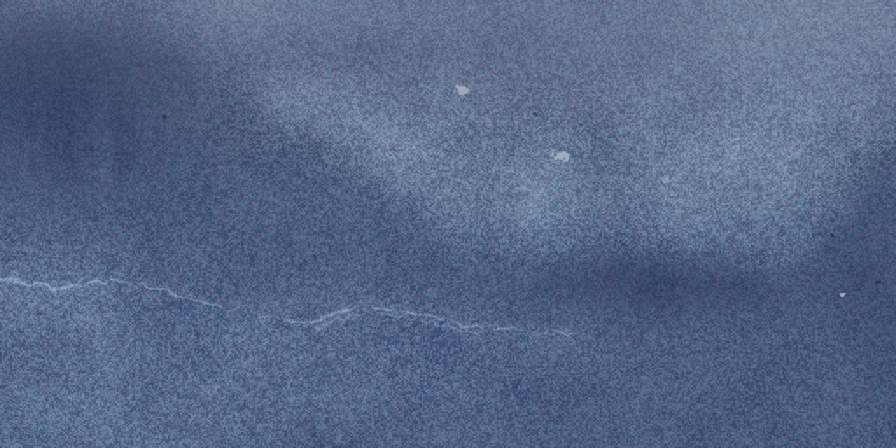
This texture is drawn by a WebGL 2 fragment shader. Its source:

```glsl
#version 300 es
precision highp float;
// Weathered blue plaster: cloudy worn paint, fine grain, a pale crack and chips.

#define GRAIN_SCALE 256.0
#define GRAIN_AMOUNT 0.80
#define CLOUD_AMOUNT 0.42
#define BROAD_CONTRAST 1.28
#define CRACK_WIDTH 0.0028
#define CRACK_LIGHT 0.62
#define DEEP_BLUE vec3(0.225, 0.278, 0.425)
#define PALE_BLUE vec3(0.455, 0.530, 0.640)
#define CHIP_COLOR vec3(0.66, 0.71, 0.77)
#define PIT_COLOR vec3(0.14, 0.17, 0.27)

uniform vec2 u_resolution;
out vec4 fragColor;

float hash(vec2 p) {
  vec3 q = fract(vec3(p.xyx) * 0.1031);
  q += dot(q, q.yzx + 33.33);
  return fract((q.x + q.y) * q.z);
}

float noise(vec2 p) {
  vec2 i = floor(p), f = fract(p);
  f = f * f * (3.0 - 2.0 * f);
  return mix(mix(hash(i), hash(i + vec2(1, 0)), f.x),
             mix(hash(i + vec2(0, 1)), hash(i + vec2(1, 1)), f.x), f.y);
}

float fbm(vec2 p) {
  float sum = 0.0, amp = 0.5;
  for (int i = 0; i < 5; i++, amp *= 0.5) {
    sum += amp * noise(p);
    p = mat2(1.6, 1.2, -1.2, 1.6) * p + 17.3;
  }
  return sum;
}

float blob(vec2 p, float x, float y, float rx, float ry) {
  vec2 d = (p - vec2(x, y)) / vec2(rx, ry);
  return exp(-dot(d, d));
}

float segment(vec2 p, vec2 a, vec2 b) {
  vec2 ab = b - a;
  return length(p - a - ab * clamp(dot(p - a, ab) / dot(ab, ab), 0.0, 1.0));
}

// Broad light and dark areas
float wallTone(vec2 p) {
  float border = 0.96 - 0.54 * smoothstep(0.2, 1.2, p.x) + 0.26 * smoothstep(1.7, 2.05, p.x);
  float upper = smoothstep(-0.07, 0.10, p.y - border + 0.12 * (fbm(p * 5.0) - 0.5));
  float tone = mix(0.36, 0.60, upper);
  tone += 0.20 * blob(p, 1.85, 0.98, 0.42, 0.26) + 0.15 * blob(p, 0.55, 1.00, 0.25, 0.14);
  tone += 0.17 * blob(p, 0.64, 0.76, 0.16, 0.07) + 0.18 * blob(p, 0.93, 0.66, 0.17, 0.10);
  tone += 0.20 * blob(p, 1.17, 0.55, 0.10, 0.11) + 0.20 * blob(p, 1.68, 0.64, 0.17, 0.14);
  tone += 0.14 * blob(p, 1.50, 0.54, 0.10, 0.10) + 0.20 * blob(p, 0.08, 0.33, 0.28, 0.14);
  tone += 0.20 * blob(p, 0.25, 0.08, 0.42, 0.20) + 0.13 * blob(p, 0.85, 0.20, 0.36, 0.14);
  tone -= 0.26 * blob(p, 0.12, 0.77, 0.30, 0.20) + 0.10 * blob(p, 0.85, 0.88, 0.22, 0.06);
  tone -= 0.22 * blob(p, 1.48, 0.37, 0.32, 0.075) + 0.12 * blob(p, 1.97, 0.40, 0.14, 0.30);
  return 0.5 + BROAD_CONTRAST * (tone - 0.5);
}

// Broken pale fissure, doubled along its middle
float crack(vec2 p) {
  vec2 path[11] = vec2[11](vec2(-0.02, 0.385), vec2(0.13, 0.355), vec2(0.25, 0.375),
    vec2(0.37, 0.350), vec2(0.48, 0.320), vec2(0.61, 0.290), vec2(0.70, 0.278),
    vec2(0.79, 0.313), vec2(0.93, 0.302), vec2(1.06, 0.270), vec2(1.28, 0.255));
  vec2 q = p + 0.013 * (vec2(noise(p * 50.0), noise(p * 60.0 + 9.0)) - 0.5);
  float trunk = 1.0, twin = 1.0;
  for (int i = 0; i < 10; i++) {
    trunk = min(trunk, segment(q, path[i], path[i + 1]));
    if (i >= 6 && i < 9) twin = min(twin, segment(q + vec2(0.0, 0.014), path[i], path[i + 1]));
  }
  float gap = 1.0 - 0.8 * blob(p, 0.54, 0.31, 0.06, 0.10);
  float line = exp(-pow(trunk / CRACK_WIDTH, 2.0)) + 0.7 * exp(-pow(twin / CRACK_WIDTH, 2.0));
  float dust = 0.40 * exp(-trunk / 0.014) * noise(p * 110.0);
  return (line * smoothstep(0.1, 0.6, noise(p * 45.0 + 4.0)) + dust) * gap;
}

// Ragged spot with a soft rim
float chip(vec2 p, float x, float y, float rx, float ry) {
  float d = length((p - vec2(x, y)) / vec2(rx, ry)) + 1.1 * (noise(p * 150.0) - 0.5);
  return 1.0 - smoothstep(0.6, 1.2, d);
}

void main() {
  vec2 p = gl_FragCoord.xy / u_resolution.y;
  p.x *= 2.0 * u_resolution.y / u_resolution.x;
  float tone = wallTone(p);
  float worn = smoothstep(0.05, 0.55, tone);
  float clouds = fbm(p * 9.0 + 3.0) - 0.48 + 0.35 * (fbm(p * 34.0) - 0.48);
  tone += CLOUD_AMOUNT * clouds * mix(0.35, 1.0, worn) * (1.0 - 0.6 * smoothstep(0.7, 1.0, p.y));
  // Vertical drips over the dark upper left
  float drips = noise(vec2(p.x * 45.0, p.y * 3.0)) - 0.5;
  tone += 0.18 * drips * blob(p, 0.2, 0.72, 0.22, 0.22) + 0.14 * blob(p, 0.24, 0.66, 0.012, 0.14);
  // Fine speckle, strongest on worn paint
  vec2 g = p * GRAIN_SCALE;
  float grain = 0.72 * (hash(floor(g)) - 0.5) + 0.55 * (noise(g * 0.6 + 31.0) - 0.5);
  tone += GRAIN_AMOUNT * grain * mix(0.45, 1.0, worn) * mix(1.0, 0.65, smoothstep(0.65, 0.95, p.y));
  tone += CRACK_LIGHT * crack(p);
  // Tint: greyer above, cooler below, with coloured grain
  vec3 color = mix(DEEP_BLUE, PALE_BLUE, clamp(tone, -0.2, 1.45));
  color += 0.05 * (hash(floor(g) + 71.0) - 0.5) * vec3(1.0, -0.3, -0.5);
  color += vec3(0.018, 0.006, -0.008) * smoothstep(0.55, 1.0, p.y);
  color -= vec3(0.015, 0.0, -0.008) * worn * (1.0 - smoothstep(0.4, 0.75, p.y));
  // Pale chips and dark pits
  float chips = max(chip(p, 1.03, 0.80, 0.014, 0.011), chip(p, 1.255, 0.652, 0.020, 0.011));
  chips = max(chips, 0.6 * chip(p, 1.485, 0.602, 0.009, 0.009));
  chips = max(chips, chip(p, 1.88, 0.343, 0.006, 0.005));
  float pits = max(chip(p, 1.96, 0.37, 0.006, 0.005), chip(p, 1.857, 0.474, 0.005, 0.005));
  pits = max(pits, 0.8 * chip(p, 0.368, 0.74, 0.005, 0.007));
  pits = max(pits, 0.6 * chip(p, 1.195, 0.745, 0.006, 0.005));
  color = mix(color, CHIP_COLOR, 0.85 * chips);
  fragColor = vec4(mix(color, PIT_COLOR, 0.8 * pits), 1.0);
}
```
